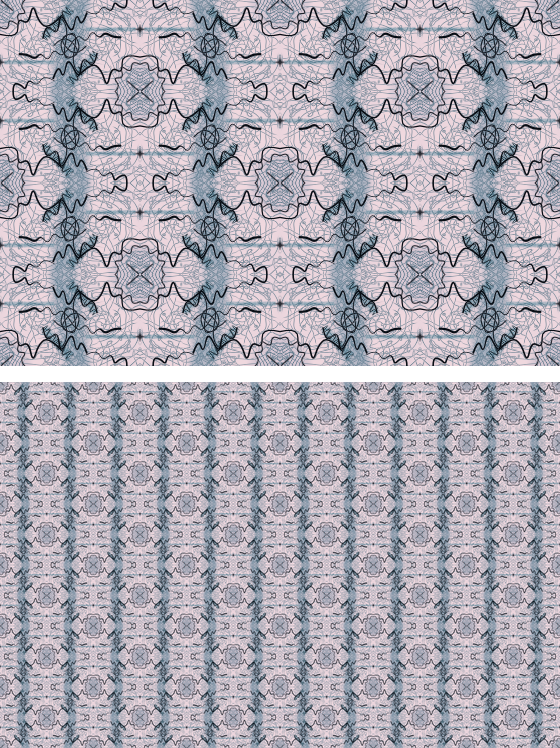
Top: one tile. Bottom: repeated 3 by 3.
Write a Shadertoy shader that draws this pattern.

```glsl
// Mirrored kaleidoscope of ink scribbles and teal brush marks on pale pink, in half-drop repeat

float pixel; // size of one pixel in pattern units

float hash(vec2 p) {
    p = fract(p * vec2(0.1031, 0.1137));
    p += dot(p, p.yx + 33.3);
    return fract((p.x + p.y) * p.x * 7.3);
}

float noise(vec2 p) {
    vec2 i = floor(p), f = fract(p);
    f = f * f * (3.0 - 2.0 * f);
    return mix(mix(hash(i), hash(i + vec2(1, 0)), f.x),
               mix(hash(i + vec2(0, 1)), hash(i + 1.0), f.x), f.y);
}

float ink(float dist, float halfWidth) {
    return clamp((halfWidth - dist) / pixel + 0.5, 0.0, 1.0);
}

float segment(vec2 p, vec2 a, vec2 b) {
    vec2 pa = p - a, ba = b - a;
    return length(pa - ba * clamp(dot(pa, ba) / (dot(ba, ba) + 1e-4), 0.0, 1.0));
}

// Distance to a smooth curve guided by eight control points
float curve(vec2 p, vec2 c[8]) {
    float d = 1e3;
    vec2 start = c[0], last = c[0];
    for (int i = 1; i < 7; i++) {
        vec2 end = i == 6 ? c[7] : 0.5 * (c[i] + c[i + 1]);
        for (int j = 1; j <= 5; j++) {
            float t = float(j) / 5.0;
            vec2 next = mix(mix(start, c[i], t), mix(c[i], end, t), t);
            d = min(d, segment(p, last, next));
            last = next;
        }
        start = end;
    }
    return d;
}

// Height field whose contours form the fine pen lines
float penField(vec2 p, float layer) {
    float a = layer * 0.85 + 0.3;
    vec2 w = mat2(cos(a), -sin(a), sin(a), cos(a)) * p;
    float bend = noise(w * vec2(0.03, 0.07) + layer * 17.0 + 40.0);
    if (layer < 0.5) return length(p - vec2(52, 68)) * 0.12 + bend;
    return w.y * 0.06 + 2.8 * bend + 0.5 * noise(w * 0.13 + 60.0);
}

float penLines(vec2 p) {
    float lines = 0.0;
    for (float k = 0.0; k < 5.0; k++) {
        float v = penField(p, k);
        vec2 slope = vec2(penField(p + vec2(0.3, 0), k), penField(p + vec2(0, 0.3), k)) - v;
        float d = abs(fract(v) - 0.5) * 0.3 / (length(slope) + 0.003);
        float broken = smoothstep(0.32, 0.5, noise(p * 0.045 + k * 31.0 + 9.0));
        lines = max(lines, ink(d, 0.35) * broken * (0.65 + 0.35 * noise(p * 0.1 + k * 7.0)));
    }
    return lines;
}

// Marks of one motif centred on the origin: x = teal wash, y = teal line, z = black ink
vec3 motif(vec2 p) {
    float edge = 1.0 - smoothstep(98.0, 130.0, p.x);
    float r = length(p), a = atan(p.y, p.x);
    float grain = noise(p * vec2(0.5, 0.8));
    float line = penLines(p) * edge;

    // Petal star and nested rosettes
    float petal = r * (1.0 + 0.36 * cos(4.0 * a)) / 6.5;
    float inner = 1.0 - smoothstep(30.0, 36.0, r);
    line = max(line, ink(abs(fract(petal) - 0.5) * 4.8, 0.5) * inner);
    float black = 0.75 * ink(segment(p, vec2(2, 1), vec2(17, 14)), 0.9);

    // Diagonal brush with a tight scribble over it
    vec2 q = p - vec2(60, 52), dir = vec2(0.673, -0.74);
    float u = dot(q, dir), v = dot(q, vec2(0.74, 0.673));
    float wave = u * 0.85 + 2.0 * sin(u * 0.23);
    float scribble = abs(v - 5.0 * sin(wave)) / sqrt(1.0 + 18.0 * cos(wave) * cos(wave));
    float reach = smoothstep(-2.0, 1.0, u) * (1.0 - smoothstep(50.0, 58.0, u));
    black = max(black, ink(scribble, 0.55) * reach * 0.85);
    float wash = reach * (1.0 - smoothstep(2.0, 9.0, abs(v))) * (0.45 + 0.5 * grain);

    // Feathered horizontal brush and the small dark star on the axis
    float bar = segment(p, vec2(8, 85), vec2(72, 85));
    wash = max(wash, (1.0 - smoothstep(0.5, 4.5, bar)) * (0.4 + 0.6 * grain));
    vec2 s = abs(p - vec2(0, 85));
    black = max(black, 0.8 * ink(sqrt(s.x) + sqrt(s.y) - 2.7, 0.2));

    // Bold pen strokes
    float frame = curve(p, vec2[8](vec2(0, 37), vec2(11, 43), vec2(12, 25), vec2(28, 37),
        vec2(22, 18), vec2(37, 19), vec2(27, 7), vec2(34, 0)));
    float ripple = curve(p, vec2[8](vec2(86, 20), vec2(67, 40), vec2(53, 30), vec2(45, 4),
        vec2(39, 34), vec2(24, 24), vec2(25, 53), vec2(0, 47)));
    float snake = curve(p, vec2[8](vec2(119, 18), vec2(112, 38), vec2(105, 16), vec2(99, 49),
        vec2(83, 14), vec2(79, 50), vec2(63, 30), vec2(59, 52)));
    float dash = curve(p, vec2[8](vec2(27, 74), vec2(37, 74), vec2(48, 81), vec2(56, 72),
        vec2(66, 84), vec2(74, 66), vec2(86, 80), vec2(96, 62.5)));
    float knob = curve(p, vec2[8](vec2(18, 125), vec2(18, 113), vec2(29, 116), vec2(35, 123),
        vec2(39, 108), vec2(51, 118), vec2(60, 102), vec2(74, 110)));
    float tangle = curve(p, vec2[8](vec2(74, 62), vec2(88, 46), vec2(112, 72), vec2(90, 82),
        vec2(80, 54), vec2(108, 40), vec2(96, 94), vec2(112, 102)));
    float pressure = 0.6 + 0.7 * noise(p * 0.07 + 5.0);
    black = max(black, 0.85 * ink(frame, 0.75));
    black = max(black, ink(min(ripple, snake), pressure));
    black = max(black, ink(dash, mix(1.5, 0.5, smoothstep(46.0, 62.0, p.x))));
    black = max(black, ink(knob, mix(1.1, 0.4, smoothstep(32.0, 50.0, p.x))));
    black = max(black, 0.9 * ink(tangle, 0.7));
    return vec3(wash, line, black);
}

void mainImage(out vec4 fragColor, in vec2 fragCoord) {
    pixel = 768.0 / iResolution.x;
    vec2 p = fragCoord / iResolution.xy * vec2(768, 500);

    // Half-drop columns, each folded into one mirrored quarter
    float column = floor(p.x / 192.0 + 0.5);
    p -= column * vec2(192, 125);
    p.y = mod(p.y + 125.0, 250.0) - 125.0;
    p = abs(p);
    vec2 turned = vec2(192, 125) - p;
    vec3 marks = max(motif(p), motif(turned));

    // Paper with a mauve centre and a shaded zigzag band between columns
    float patches = noise(p * 0.05 + 3.0) + noise(turned * 0.05 + 3.0);
    vec3 color = mix(vec3(0.96, 0.86, 0.88), vec3(0.88, 0.81, 0.85), 0.4 * patches);
    color = mix(color, vec3(0.78, 0.74, 0.8), 0.5 - 0.5 * smoothstep(34.0, 48.0, length(p)));
    float offset = (p.x - 96.0 - 9.0 * cos(p.y * 0.0251327)) / 19.0;
    float band = exp(-offset * offset * offset * offset);
    float streaks = 0.5 * (noise(p * vec2(0.09, 0.2)) + noise(turned * vec2(0.09, 0.2)));
    color = mix(color, vec3(0.5, 0.6, 0.68), band * (0.3 + 0.6 * streaks));
    color = mix(color, vec3(0.3, 0.52, 0.6), marks.x * 0.75);
    color = mix(color, vec3(0.16, 0.34, 0.42), marks.y * 0.8);
    color = mix(color, vec3(0.03, 0.05, 0.08), marks.z);
    fragColor = vec4(color, 1.0);
}
```
